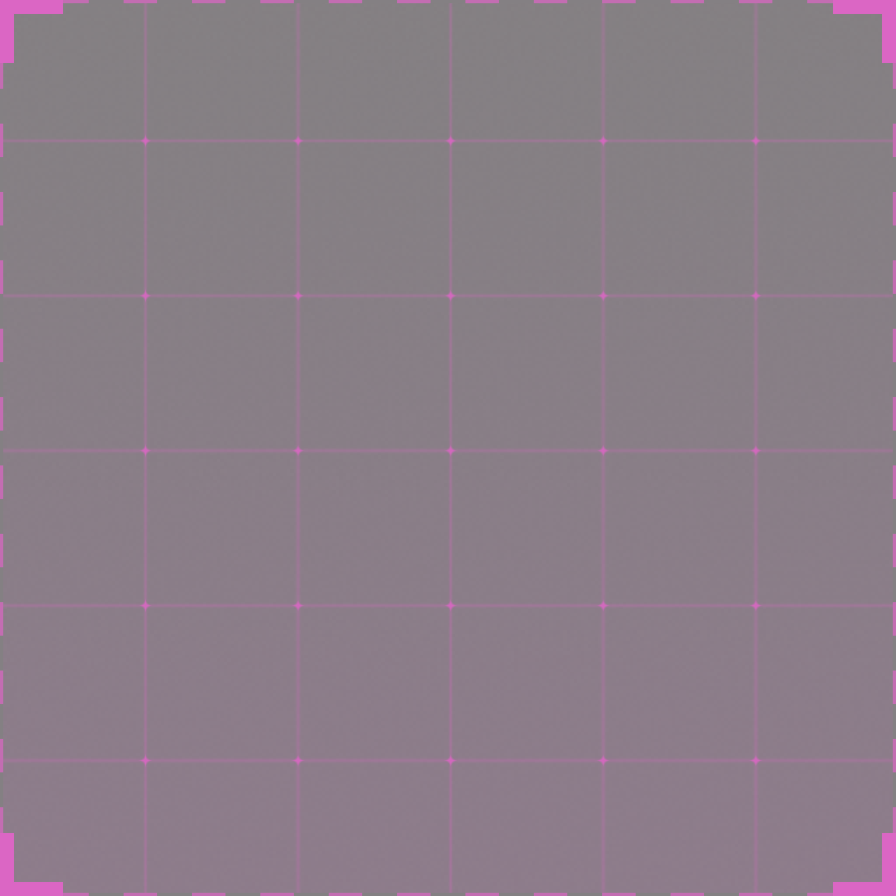
This pattern is drawn by a Shadertoy shader. Its source:

```glsl
float hash(vec2 p) {
    return fract(sin(dot(p, vec2(127.1, 311.7))) * 43758.5453);
}

// Soft, faint rule whose width and strength vary from line to line
float rule(float dist, float seed) {
    float spread = mix(0.0017, 0.0026, seed);
    return exp(-dist * dist / (spread * spread)) * mix(0.27, 0.19, seed);
}

// Coverage of the region below a limit
float below(float value, float limit, float aa) {
    return 1.0 - smoothstep(limit - aa, limit + aa, value);
}

void mainImage(out vec4 fragColor, in vec2 fragCoord) {
    vec2 uv = fragCoord / iResolution.xy;
    float aa = 0.6 / min(iResolution.x, iResolution.y);
    vec3 pink = vec3(0.86, 0.4, 0.77);

    // Vertical wash with fine grain
    vec3 gray = vec3(0.518, 0.502, 0.512);
    vec3 color = mix(vec3(0.556, 0.486, 0.546), gray, smoothstep(-0.15, 1.1, uv.y));
    color += (hash(floor(uv * 256.0)) - 0.5) * 0.006;

    // Five rules each way, centred slightly off the middle
    vec2 pitch = vec2(0.1703, 0.1729);
    vec2 grid = (uv - vec2(0.503, 0.497)) / pitch;
    vec2 line = floor(grid + 0.5);
    vec2 offset = abs(grid - line) * pitch;
    float rules = max(rule(offset.x, hash(vec2(line.x, 3.0))),
                      rule(offset.y, hash(vec2(7.0, line.y))));
    color = mix(color, pink, rules);

    // Small four-pointed marks at the crossings
    float star = offset.x + offset.y + 7.0 * sqrt(offset.x * offset.y) * 0.1;
    color = mix(color, pink, 0.85 * (1.0 - smoothstep(0.002, 0.0088, star)));

    // Dashed border, with a gap centred on each side
    vec2 edge = min(uv, 1.0 - uv);
    float nearest = min(edge.x, edge.y);
    float along = edge.x < edge.y ? uv.y : uv.x;
    float period = 0.0763;
    float dashDist = abs(fract((along - 0.5) / period) - 0.5) * period;
    float dash = below(dashDist, period * 0.245, aa);
    color = mix(color, mix(gray, pink, 0.72 * dash), below(nearest, 0.0036, aa));

    // Solid corner brackets
    float bracket = below(nearest, 0.0156, aa) * below(max(edge.x, edge.y), 0.0703, aa);
    color = mix(color, pink, bracket);

    fragColor = vec4(color, 1.0);
}
```
